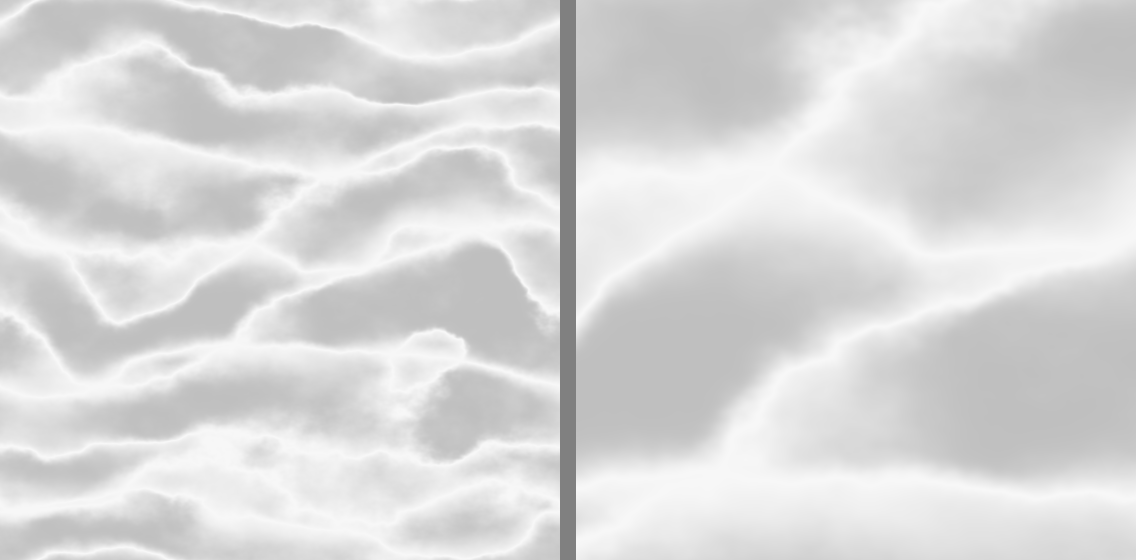
Left, the full canvas; right, a detail of the centre.
Reproduce this texture procedurally as a three.js fragment shader.

```glsl
// Pale grey marble with soft white veins that run mostly sideways.
// Two families of sine bands, bent by wrapped gradient noise, cross each
// other; their zero lines are the veins, with halos uneven on both sides.

#define BANDS_A 2.0       // whole sine waves up the canvas, two veins each
#define BANDS_B 3.0
#define LARGE_BEND 0.32   // wide swings of the veins
#define SMALL_BEND 0.065  // kinks and frayed edges
#define CORE_WIDTH 0.13   // bright line, as height of the sine
#define GLOW_WIDTH 0.54   // soft halo, as height of the sine
#define CORE_SHARE 0.25   // line strength against halo
#define ONE_SIDED 0.65    // how much the halo leans to one side
#define CLOUD_AMOUNT 0.25
#define STONE_GREY 0.748
#define VEIN_WHITE 0.968

varying vec2 vUv;

const float TAU = 6.2831853;

float hash(vec2 cell, float seed) {
  vec3 p = fract(vec3(cell.xyx + seed) * vec3(0.1031, 0.1030, 0.0973));
  p += dot(p, p.yzx + 33.33);
  return fract((p.x + p.y) * p.z);
}

// Wraps from the cell centre, so rounding cannot miss the period
vec2 wrapCell(vec2 cell, vec2 period) {
  return floor(mod(cell + 0.5, period));
}

// Gradient at a lattice point, dotted with the offset from it
float corner(vec2 cell, vec2 offset, vec2 period, float seed) {
  float angle = TAU * hash(wrapCell(cell, period), seed);
  return dot(vec2(cos(angle), sin(angle)), offset);
}

float gradientNoise(vec2 uv, vec2 period, float seed) {
  vec2 p = uv * period;
  vec2 i = floor(p);
  vec2 f = p - i;
  vec2 w = f * f * f * (f * (f * 6.0 - 15.0) + 10.0);
  vec2 e = vec2(1.0, 0.0);
  float low = mix(corner(i, f, period, seed),
                  corner(i + e.xy, f - e.xy, period, seed), w.x);
  float high = mix(corner(i + e.yx, f - e.yx, period, seed),
                   corner(i + e.xx, f - e.xx, period, seed), w.x);
  return mix(low, high, w.y);
}

// Layered noise that repeats over the unit square
float layeredNoise(vec2 uv, vec2 period, float seed) {
  float sum = 0.0;
  float amplitude = 1.0;
  for (int octave = 0; octave < 6; octave++) {
    sum += amplitude * gradientNoise(uv, period, seed);
    period *= 2.0;
    amplitude *= 0.5;
    seed += 7.31;
  }
  return sum;
}

// Brightness of one family of veins, 1 on the line and 0 far from it
float veinFamily(vec2 uv, float bands, float mist, float seed) {
  float height = uv.y + LARGE_BEND * gradientNoise(uv, vec2(2.0, 2.0), seed)
               + SMALL_BEND * layeredNoise(uv, vec2(4.0, 5.0), seed + 31.7);
  float wave = sin(TAU * (bands * height + hash(vec2(bands), seed)));
  float away = abs(wave);

  // Halo leans to one side of the line, and the side changes slowly
  float lean = clamp(3.0 * gradientNoise(uv, vec2(3.0, 3.0), seed + 83.9), -1.0, 1.0);
  float halo = GLOW_WIDTH * (1.0 + ONE_SIDED * lean * sign(wave));
  halo *= max(0.35, 1.0 + 0.8 * mist);

  float core = exp(0.3 - sqrt(pow(away / CORE_WIDTH, 2.0) + 0.09));
  float glow = exp(-pow(away / halo, 2.0));
  return mix(glow, core, CORE_SHARE);
}

void main() {
  float mist = layeredNoise(vUv, vec2(4.0, 6.0), 123.7);

  // Two families laid over each other
  float veinA = veinFamily(vUv, BANDS_A, mist, 11.3);
  float veinB = veinFamily(vUv, BANDS_B, mist, 57.1);
  float vein = 1.0 - (1.0 - veinA) * (1.0 - veinB);

  // Faint clouds in the stone between the veins
  float cloud = smoothstep(0.15, 0.75, layeredNoise(vUv, vec2(4.0, 5.0), 211.3));
  float tone = vein + CLOUD_AMOUNT * cloud * (1.0 - vein);

  gl_FragColor = vec4(vec3(mix(STONE_GREY, VEIN_WHITE, clamp(tone, 0.0, 1.0))), 1.0);
}
```
